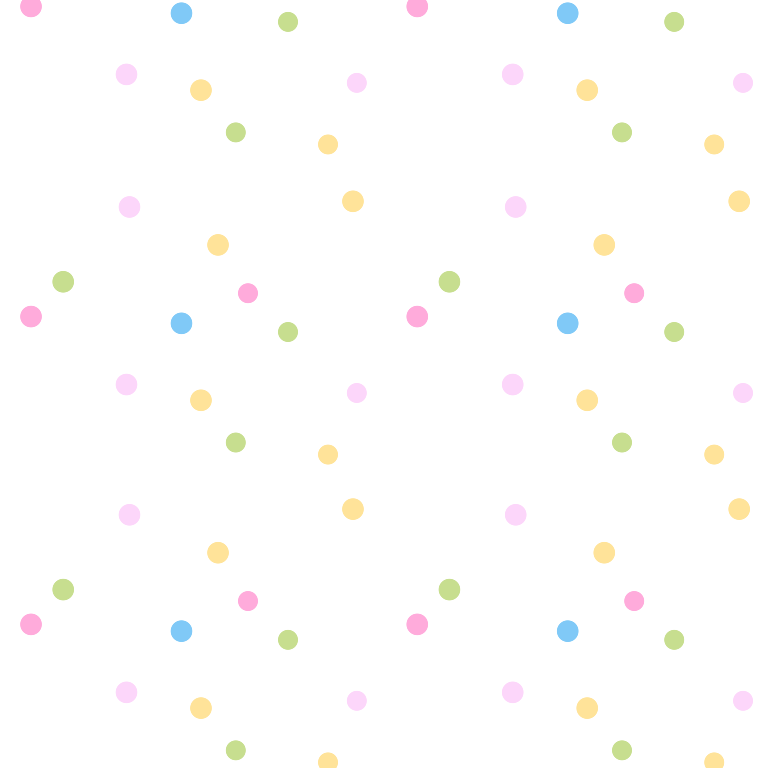
Write a WebGL 1 fragment shader that draws this pattern.

```glsl
precision highp float;
uniform vec2 u_resolution;

// Paints one round dot, repeated over every tile
void paintDot(inout vec3 color, vec2 p, vec2 center, float radius, vec3 tint) {
    vec2 period = vec2(0.5029, 0.4008);
    vec2 offset = p - center;
    offset -= period * floor(offset / period + 0.5);
    float halfPixel = 0.5 / u_resolution.y;
    float coverage = 1.0 - smoothstep(-halfPixel, halfPixel, length(offset) - radius);
    color = mix(color, tint, coverage);
}

void main() {
    // Canvas units with y running downward
    vec2 p = gl_FragCoord.xy / u_resolution.y;
    p.y = 1.0 - p.y;

    // The uppermost band sits slightly higher than the regular repeat
    p.y += 0.003 * (1.0 - step(0.225, p.y));

    vec3 pink = vec3(1.0, 0.67, 0.86);
    vec3 lavender = vec3(0.99, 0.84, 0.98);
    vec3 yellow = vec3(1.0, 0.89, 0.60);
    vec3 green = vec3(0.78, 0.87, 0.56);
    vec3 blue = vec3(0.50, 0.79, 0.97);
    float large = 0.0141;
    float small = 0.0130;

    vec3 color = vec3(1.0);

    // Upper cluster of the tile
    paintDot(color, p, vec2(0.0404, 0.4122), large, pink);
    paintDot(color, p, vec2(0.2363, 0.4210), large, blue);
    paintDot(color, p, vec2(0.3750, 0.4323), small, green);
    paintDot(color, p, vec2(0.1647, 0.5007), large, lavender);
    paintDot(color, p, vec2(0.4646, 0.5117), small, lavender);
    paintDot(color, p, vec2(0.2617, 0.5212), large, yellow);
    paintDot(color, p, vec2(0.3070, 0.5762), small, green);
    paintDot(color, p, vec2(0.4271, 0.5919), small, yellow);

    // Lower cluster of the tile
    paintDot(color, p, vec2(0.4596, 0.6629), large, yellow);
    paintDot(color, p, vec2(0.1686, 0.6703), large, lavender);
    paintDot(color, p, vec2(0.2839, 0.7197), large, yellow);
    paintDot(color, p, vec2(0.0823, 0.7677), large, green);
    paintDot(color, p, vec2(0.3229, 0.7826), small, pink);

    gl_FragColor = vec4(color, 1.0);
}
```
